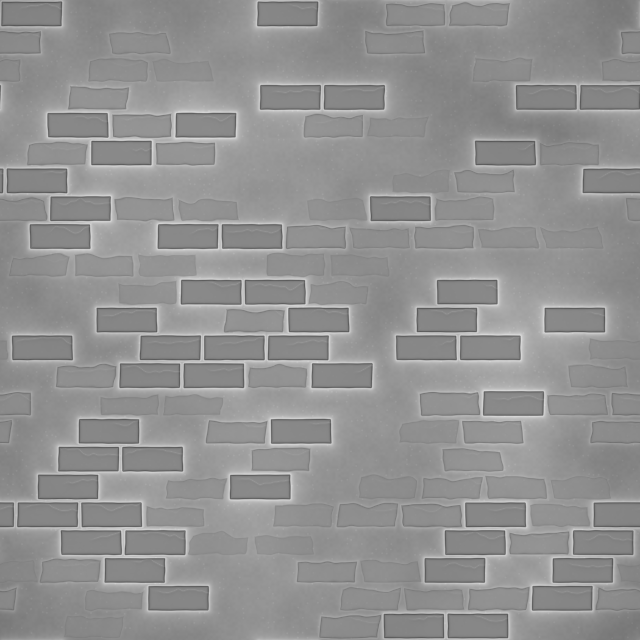
This texture map is drawn by a WebGL 1 fragment shader. Its source:

```glsl
precision highp float;
// Grey plaster wall with scattered exposed bricks, glowing mortar rims and worn, half-buried bricks.

uniform vec2 u_resolution;

const float COLS = 10.0;
const float ROWS = 23.0;
const float FIRST_SHIFT = 0.468;   // brick centre of the bottom row, in columns
const float ROW_SHIFT = 0.3194;    // stagger added by each row upward
const float FULL_SHARE = 0.27;     // share of fully exposed bricks
const float WORN_SHARE = 0.30;     // share of faint, eroded bricks
const vec2 FULL_HALF = vec2(0.0475, 0.0195);
const vec2 WORN_HALF = vec2(0.0445, 0.0182);
const float CORNER = 0.002;
const float PLASTER_TONE = 0.572;
const float PLASTER_CONTRAST = 0.24;
const float BRICK_TONE = 0.53;
const float RIM_LIGHT = 0.17;
const float RIM_WIDTH = 0.0026;
const float GLOW_LIGHT = 0.11;
const float GLOW_WIDTH = 0.012;
const float EDGE_DARK = 0.17;
const float EDGE_WIDTH = 0.0012;
const float CREASE_LIGHT = 0.055;

float hash(vec2 p) {
  return fract(sin(dot(p, vec2(127.1, 311.7))) * 43758.5453);
}

// Value noise that repeats after the given number of cells
float noise(vec2 p, float period) {
  vec2 i = floor(p);
  vec2 f = fract(p);
  f = f * f * (3.0 - 2.0 * f);
  vec2 a = mod(i, period);
  vec2 b = mod(i + 1.0, period);
  return mix(mix(hash(a), hash(vec2(b.x, a.y)), f.x),
             mix(hash(vec2(a.x, b.y)), hash(b), f.x), f.y);
}

float fbm(vec2 uv, float cells) {
  float sum = 0.0;
  float weight = 0.5;
  for (int i = 0; i < 5; i++) {
    sum += weight * noise(uv * cells, cells);
    cells *= 2.0;
    weight *= 0.5;
  }
  return sum / 0.96875;
}

// 0 is buried, 1 is fully exposed
float exposure(vec2 id) {
  float h = hash(id + 3.7);
  if (h < FULL_SHARE) return 1.0;
  if (h < FULL_SHARE + WORN_SHARE) return mix(0.12, 0.65, hash(id + 19.3));
  return 0.0;
}

// Rounded box; wear skews the sides, roughens the outline and chips the top
float brickDistance(vec2 p, vec2 id, float exposed) {
  float wear = 1.0 - exposed;
  vec2 seed = id * 7.0;
  vec2 halfSize = mix(WORN_HALF, FULL_HALF, exposed);
  p.x += (hash(id + 41.0) - 0.5) * (0.06 + 0.5 * wear) * p.y;
  vec2 q = abs(p) - halfSize + CORNER;
  float d = length(max(q, 0.0)) + min(max(q.x, q.y), 0.0) - CORNER;
  float top = halfSize.y - 0.013 * wear * noise(vec2(p.x * 38.0, 0.0) + seed, 512.0);
  d = max(d, p.y - top);
  return d + (noise(p * 85.0 + seed, 512.0) - 0.5) * (0.0009 + 0.004 * wear);
}

// Thin chipped ridge across part of the brick face
float crease(vec2 p, vec2 id) {
  float curve = noise(vec2(p.x * 42.0, 5.0) + id * 7.0, 512.0)
              + 0.3 * noise(vec2(p.x * 130.0, 9.0) + id * 5.0, 512.0);
  float c = p.y - 0.003 - 0.012 * curve;
  float start = mix(-0.05, 0.02, hash(id + 57.0));
  float part = smoothstep(start, start + 0.02, p.x);
  float shade = exp(-abs(c) / 0.0011) - 0.4 * exp(-abs(c + 0.003) / 0.003);
  return part * shade;
}

void main() {
  vec2 uv = gl_FragCoord.xy / u_resolution;
  float pixel = 0.75 / min(u_resolution.x, u_resolution.y);

  // Plaster: cloudy stains, fine grain and pale specks
  float clouds = fbm(uv, 5.0);
  float grain = noise(uv * 230.0, 230.0) - 0.5;
  vec2 speckCell = floor(uv * 130.0);
  vec2 speckPos = fract(uv * 130.0) - 0.3 - 0.4 * hash(speckCell + 8.0);
  float speck = step(0.88, hash(speckCell)) * smoothstep(0.3, 0.05, length(speckPos));
  float plaster = PLASTER_TONE + PLASTER_CONTRAST * (clouds - 0.5)
                + 0.018 * grain + 0.03 * speck;

  // Bricks: gather light, fill and edge from the neighbouring cells
  float light = 0.0;
  float fill = 0.0;
  float relief = 0.0;
  float row = floor(uv.y * ROWS);
  for (int j = -1; j <= 1; j++) {
    float r = row + float(j);
    float wrappedRow = mod(r, ROWS);
    float shift = FIRST_SHIFT + ROW_SHIFT * wrappedRow;
    for (int i = -1; i <= 1; i++) {
      float col = floor(uv.x * COLS - shift + 0.5) + float(i);
      vec2 id = vec2(mod(col, COLS), wrappedRow);
      float exposed = exposure(id);
      if (exposed > 0.0) {
        vec2 p = uv - vec2((col + shift) / COLS, (r + 0.5) / ROWS);
        float d = brickDistance(p, id, exposed);
        float cover = smoothstep(pixel, -pixel, d);
        float outer = max(d, 0.0);
        float glow = RIM_LIGHT * exposed * exp(-outer / RIM_WIDTH)
                   + GLOW_LIGHT * exposed * exposed * exp(-outer / GLOW_WIDTH);
        light = max(light, glow);
        fill = max(fill, cover * mix(0.5, 1.0, exposed));
        relief += cover * exposed * (CREASE_LIGHT * crease(p, id)
                - EDGE_DARK * exp(-abs(d + 0.0014) / EDGE_WIDTH));
      }
    }
  }

  float brick = BRICK_TONE + 0.2 * (plaster - PLASTER_TONE);
  float tone = mix(plaster + light, brick, fill) + relief;
  gl_FragColor = vec4(vec3(clamp(tone, 0.0, 1.0)), 1.0);
}
```
